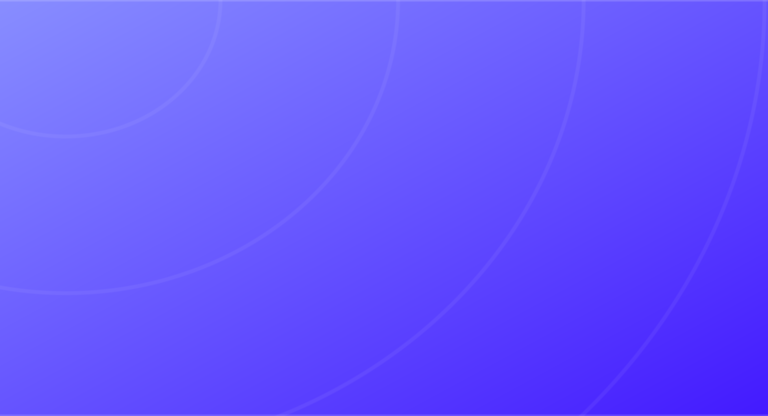
This background is drawn by a WebGL 1 fragment shader. Its source:

```glsl
precision highp float;

uniform vec2 u_resolution;

// Lengths are fractions of the canvas height
const vec3 LIGHT_CORNER = vec3(0.533, 0.555, 1.0);
const vec3 DEEP_CORNER = vec3(0.262, 0.100, 1.0);
const float RING_CENTER_X = 0.158;
const float RING_SQUASH = 0.882;
const vec4 RING_RADII = vec4(0.372, 0.799, 1.245, 1.680);
const float RING_HALF_WIDTH = 0.0046;
const float RING_OPACITY = 0.056;
const float RIM_WIDTH = 0.0036;
const float RIM_OPACITY = 0.16;

// Coverage of concentric elliptical strokes centered at the origin
float ringCoverage(vec2 p, float pixel) {
  vec2 q = vec2(p.x, p.y / RING_SQUASH);
  float radius = max(length(q), 1e-4);
  float slope = length(vec2(q.x, q.y / RING_SQUASH)) / radius;
  vec4 dist = abs(radius - RING_RADII) / max(slope, 1e-4);
  vec4 strokes = 1.0 - smoothstep(RING_HALF_WIDTH - pixel, RING_HALF_WIDTH + pixel, dist);
  return max(max(strokes.x, strokes.y), max(strokes.z, strokes.w));
}

void main() {
  vec2 uv = gl_FragCoord.xy / u_resolution;
  float aspect = u_resolution.x / u_resolution.y;
  float pixel = 1.0 / u_resolution.y;

  // Corner to corner gradient
  float diagonal = 0.5 * (uv.x + 1.0 - uv.y);
  vec3 color = mix(LIGHT_CORNER, DEEP_CORNER, diagonal);

  // Rings around a point on the top edge
  vec2 fromCenter = vec2(uv.x * aspect - RING_CENTER_X, 1.0 - uv.y);
  color = mix(color, vec3(1.0), RING_OPACITY * ringCoverage(fromCenter, pixel));

  // Pale rim along the top and bottom
  float edgeDistance = min(uv.y, 1.0 - uv.y);
  float rim = 1.0 - smoothstep(RIM_WIDTH - 0.5 * pixel, RIM_WIDTH + 0.5 * pixel, edgeDistance);
  color = mix(color, vec3(1.0), RIM_OPACITY * rim);

  gl_FragColor = vec4(color, 1.0);
}
```
